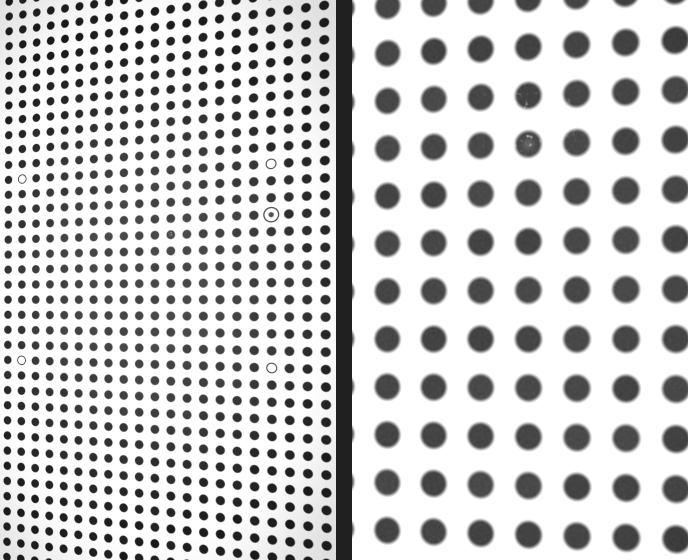
Left, the full canvas; right, a detail of the centre.
Write a WebGL 1 fragment shader that draws this pattern.

```glsl
precision highp float;
uniform vec2 u_resolution;

const float BOARD_HEIGHT = 1.6696;            // in canvas widths
const vec2 GRID_ORIGIN = vec2(0.0239, 0.8935);
const vec2 PITCH = vec2(0.0405, 0.0448);
const vec2 TILT = vec2(-0.00696, -0.00043);   // perspective along columns, rows
const float LEAN = -0.0002;                   // sideways drift per row

const vec2 RING_CENTER = vec2(9.0, -2.0);     // four rings mirrored about this cell
const vec2 RING_OFFSET = vec2(8.0, 6.0);
const vec2 TARGET_CELL = vec2(17.0, -5.0);
const vec2 SPECK_CELL = vec2(11.0, -4.0);

vec2 hash2(vec2 p) {
  p = vec2(dot(p, vec2(127.1, 311.7)), dot(p, vec2(269.5, 183.3)));
  return 2.0 * fract(sin(p) * 43758.5) - 1.0;
}

float gradientNoise(vec2 p) {
  vec2 i = floor(p);
  vec2 f = fract(p);
  vec2 u = f * f * f * (f * (f * 6.0 - 15.0) + 10.0);
  float a = dot(hash2(i), f);
  float b = dot(hash2(i + vec2(1.0, 0.0)), f - vec2(1.0, 0.0));
  float c = dot(hash2(i + vec2(0.0, 1.0)), f - vec2(0.0, 1.0));
  float d = dot(hash2(i + 1.0), f - 1.0);
  return mix(mix(a, b, u.x), mix(c, d, u.x), u.y);
}

// Inverse perspective: board position to column and row
vec2 boardToGrid(vec2 p, vec2 origin, vec2 pitch, vec2 tilt, float lean) {
  vec2 q = p - origin;
  float a = pitch.x - tilt.x * p.x;
  float b = lean - tilt.y * p.x;
  float c = -tilt.x * q.y;
  float d = pitch.y - tilt.y * q.y;
  return vec2(d * q.x - b * q.y, a * q.y - c * q.x) / (a * d - b * c);
}

float disc(float r, float radius, float soft) {
  return 1.0 - smoothstep(radius - soft, radius + soft, r);
}

float ring(float r, float radius, float width, float soft) {
  return disc(abs(r - radius), 0.5 * width, soft);
}

float sameCell(vec2 a, vec2 b) {
  return 1.0 - step(0.5, distance(a, b));
}

void main() {
  vec2 uv = gl_FragCoord.xy / u_resolution;
  vec2 p = vec2(uv.x, (1.0 - uv.y) * BOARD_HEIGHT);
  vec2 grid = boardToGrid(p, GRID_ORIGIN, PITCH, TILT, LEAN);
  vec2 cell = floor(grid + 0.5);
  float r = length(grid - cell);

  float pixel = 1.0 / (u_resolution.x * PITCH.y);
  float dotSoft = max(0.055, 0.6 * pixel);
  float lineSoft = max(0.03, 0.6 * pixel);

  // Lighting falls off from the middle
  vec2 fromLight = p - vec2(0.46, 0.85);
  float shade = smoothstep(0.2, 1.0, length(fromLight / vec2(0.75, 0.85)));
  float vignette = smoothstep(0.85, 1.4, length(fromLight / vec2(0.55, 0.85)));
  float paper = 1.0 - 0.13 * vignette;

  // Ink with per-dot variation, fine grain and a few pale specks
  float ink = mix(0.275, 0.11, shade);
  ink += 0.015 * hash2(cell).x + 0.035 * gradientNoise(grid * 13.0);
  vec2 fromSpeck = grid - SPECK_CELL + vec2(0.0, 0.5);
  float speckArea = exp(-2.0 * dot(fromSpeck, fromSpeck));
  ink += 0.5 * speckArea * smoothstep(0.1, 0.5, gradientNoise(grid * 9.0));
  ink += 0.12 * sameCell(cell, SPECK_CELL) * disc(r, 0.1, 0.1);

  // Plain dots, with rings and the target replacing some
  float isRing = sameCell(abs(cell - RING_CENTER), RING_OFFSET);
  float isTarget = sameCell(cell, TARGET_CELL);
  float plain = disc(r, 0.27, dotSoft);
  float hollow = ring(r, 0.28, 0.065, lineSoft);
  float target = max(disc(r, 0.15, dotSoft), ring(r, 0.42, 0.075, lineSoft));
  float coverage = mix(mix(plain, hollow, isRing), target, isTarget);
  ink = mix(ink, 0.32, max(isRing, isTarget));

  gl_FragColor = vec4(vec3(mix(paper, ink, coverage)), 1.0);
}
```
